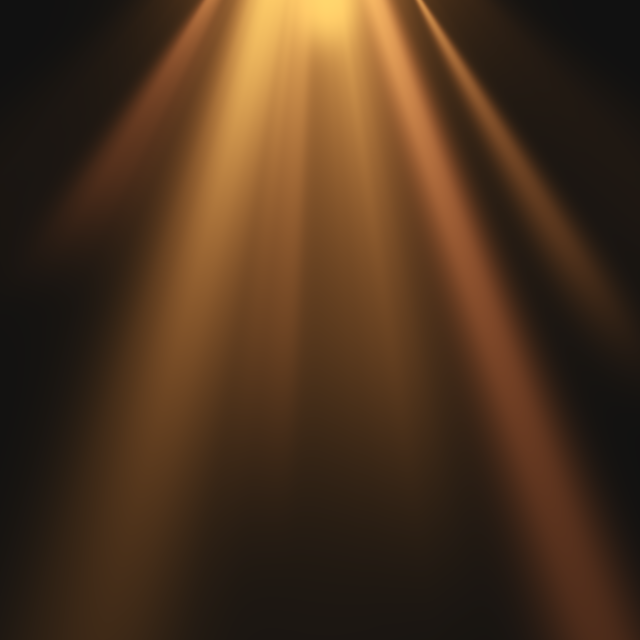
Reproduce this background procedurally as a Shadertoy shader.

```glsl
// Warm stage light: a fan of soft amber shafts falling from a lamp above the frame.
// Each shaft is a skewed Gaussian around a line through one shared apex; all the
// light is summed as a scalar, softly clipped, then coloured by an amber ramp.

const vec3  BACKDROP     = vec3(0.066, 0.066, 0.065);
const vec2  APEX         = vec2(0.49, -0.28);  // x, depth below the top edge
const vec2  LAMP         = vec2(0.507, 0.0);
const vec2  LAMP_SIZE    = vec2(0.042, 0.060);
const float LAMP_GAIN    = 0.65;
const float WASH_GAIN    = 0.75;
const float WASH_DECAY   = 2.0;
const vec2  WASH_WIDTH   = vec2(0.12, 0.10);   // at the top, growth with depth
const float STREAK_GAIN  = 0.05;
const float STREAK_COUNT = 34.0;
const float RUDDY_SHIFT  = 0.13;

const int SHAFTS = 8;

// Spread from the apex, top width, width growth, ruddiness
const vec4 SHAPE[SHAFTS] = vec4[SHAFTS](
    vec4(-0.850, 0.030, 0.25, 0.3),
    vec4(-0.585, 0.010, 0.12, 0.8),
    vec4(-0.255, 0.028, 0.075, 0.0),
    vec4(-0.060, 0.020, 0.030, 0.5),
    vec4( 0.160, 0.025, 0.060, 0.1),
    vec4( 0.350, 0.015, 0.046, 0.8),
    vec4( 0.590, 0.004, 0.075, 0.3),
    vec4( 0.900, 0.030, 0.25, 0.3));

// Gain, decay, reach
const vec3 TONE[SHAFTS] = vec3[SHAFTS](
    vec3(0.04, 0.5, 0.65),
    vec3(0.40, 2.5, 0.50),
    vec3(0.60, 1.3, 2.50),
    vec3(0.25, 1.6, 0.95),
    vec3(0.30, 1.5, 1.10),
    vec3(0.58, 0.9, 2.50),
    vec3(0.55, 2.2, 0.70),
    vec3(0.06, 0.5, 0.65));

// Width factors of the left and right flank
const vec2 FLANK[SHAFTS] = vec2[SHAFTS](
    vec2(1.0, 1.0), vec2(0.75, 1.3), vec2(1.05, 0.85), vec2(1.2, 0.55),
    vec2(1.0, 0.75), vec2(1.05, 0.95), vec2(1.0, 0.9), vec2(1.0, 1.0));

float hash(float n) {
    n = fract(n * 0.1031);
    n *= n + 33.33;
    return fract(n * (n + n));
}

float noise(float x) {
    float cell = floor(x);
    float t = smoothstep(0.0, 1.0, x - cell);
    return mix(hash(cell), hash(cell + 1.0), t);
}

float gauss(float x) {
    return exp(-0.5 * x * x);
}

float shaft(int i, float x, float depth) {
    vec4 shape = SHAPE[i];
    vec3 tone = TONE[i];
    float offset = x - APEX.x - shape.x * (depth - APEX.y);
    float width = shape.y + shape.z * depth;
    width *= mix(FLANK[i].x, FLANK[i].y, smoothstep(-width, width, offset));
    float fade = 1.0 - smoothstep(0.5 * tone.z, tone.z, depth);
    return tone.x * exp(-tone.y * depth) * fade * gauss(offset / width);
}

// Broad glow that fills the cone between the shafts
float wash(float x, float depth) {
    float width = WASH_WIDTH.x + WASH_WIDTH.y * depth;
    float fade = 1.0 - 0.6 * smoothstep(0.5, 1.0, depth);
    return WASH_GAIN * exp(-WASH_DECAY * depth) * fade * gauss((x - APEX.x) / width);
}

vec3 amber(float light, float ruddy) {
    float green = 0.53 + 0.30 * light * light - RUDDY_SHIFT * ruddy;
    float blue = 0.09 + 0.30 * light;
    return BACKDROP + light * vec3(1.0, green, blue);
}

void mainImage(out vec4 fragColor, in vec2 fragCoord) {
    vec2 uv = fragCoord / iResolution.xy;
    float depth = 1.0 - uv.y;

    // Sum of the wash and the shafts
    float light = wash(uv.x, depth);
    float ruddyLight = 0.0;
    for (int i = 0; i < SHAFTS; i++) {
        float beam = shaft(i, uv.x, depth);
        light += beam;
        ruddyLight += beam * SHAPE[i].w;
    }
    float ruddy = ruddyLight / max(light, 0.001);

    // Faint streaks along the rays
    float ray = (uv.x - APEX.x) / (depth - APEX.y);
    float streak = noise(ray * STREAK_COUNT + 100.0) - 0.5;
    light *= 1.0 + STREAK_GAIN * streak;

    // Lamp core, then a soft clip of the highlights
    vec2 core = (vec2(uv.x, depth) - LAMP) / LAMP_SIZE;
    light += LAMP_GAIN * exp(-dot(core, core));
    light /= pow(1.0 + pow(light, 4.0), 0.25);

    fragColor = vec4(clamp(amber(light, ruddy), 0.0, 1.0), 1.0);
}
```
